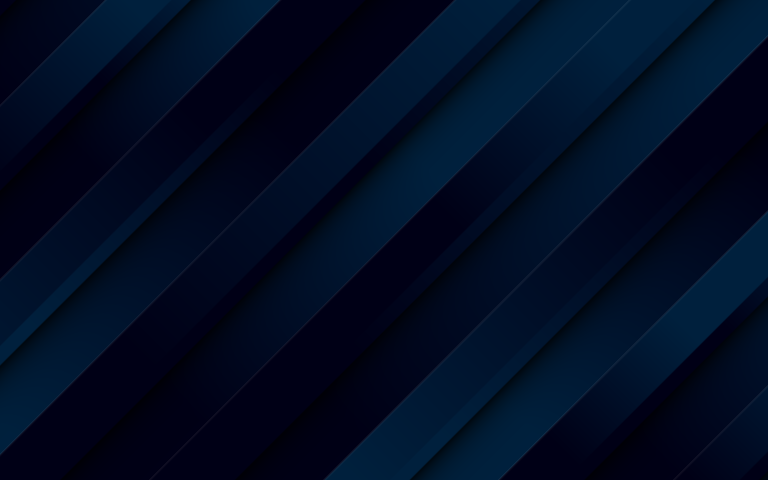
Reproduce this background procedurally as a Shadertoy shader.

```glsl
// Brightness ramps along each stripe: x = dark end, y = bright end
const vec2 UPPER[8] = vec2[8](
    vec2(-0.30, 1.00), vec2(-0.40, 0.27), vec2(0.17, -1.15), vec2(-0.46, 1.10),
    vec2(0.48, 1.17), vec2(1.08, -0.27), vec2(0.23, 0.75), vec2(0.44, 0.96));
const vec2 LOWER[8] = vec2[8](
    vec2(-0.20, 1.20), vec2(-0.15, 0.52), vec2(0.31, -0.88), vec2(-0.46, 0.54),
    vec2(-0.15, 1.33), vec2(1.25, 0.21), vec2(0.42, 1.29), vec2(0.40, 0.85));
const vec2 STRIP[8] = vec2[8](
    vec2(0.00, 1.00), vec2(0.04, 0.45), vec2(0.44, -0.63), vec2(0.42, 1.46),
    vec2(0.00, 1.50), vec2(1.19, 0.00), vec2(0.83, 1.25), vec2(0.60, 1.20));

float ramp(vec2 ends, float along) {
    return clamp((along - ends.x) / (ends.y - ends.x), 0.0, 1.0);
}

vec3 navy(float brightness) {
    return mix(vec3(0.0, 0.0, 0.085), vec3(0.0, 0.127, 0.24), brightness);
}

// One stripe: upper panel, narrow strip, then lower panel in its shadow
vec3 stripe(float id, float across, float along, float blur) {
    int i = int(clamp(id + 1.0, 0.0, 7.0));
    vec3 upper = navy(ramp(UPPER[i], along));
    vec3 strip = navy(ramp(STRIP[i], along));
    vec3 lower = navy(ramp(LOWER[i], along));
    float depth = max(across - 0.497, 0.0);
    lower *= 1.0 - 0.78 * exp(-depth / 0.10);

    vec3 color = mix(upper, strip, smoothstep(0.385 - blur, 0.385 + blur, across));
    return mix(color, lower, smoothstep(0.497 - blur, 0.497 + blur, across));
}

void mainImage(out vec4 fragColor, in vec2 fragCoord) {
    // Diagonal coordinates, measured from the top left corner
    vec2 p = fragCoord / iResolution.y;
    float down = 1.0 - p.y;
    float along = p.x - down;
    float row = (p.x + down - 0.2167) / 0.364;
    float id = floor(row);
    float across = fract(row);
    float blur = 1.4 / (iResolution.y * 0.364);

    // Blend neighbouring stripes over their shared edge
    vec3 previous = stripe(id - 1.0, across + 1.0, along, blur);
    vec3 current = stripe(id, across, along, blur);
    vec3 color = mix(previous, current, smoothstep(0.0, 2.0 * blur, across));

    // Faint light along the leading edge
    float rim = 1.0 - smoothstep(0.003, 0.003 + 2.0 * blur, abs(across - 0.006));
    color += vec3(0.055, 0.05, 0.045) * rim;

    fragColor = vec4(color, 1.0);
}
```
